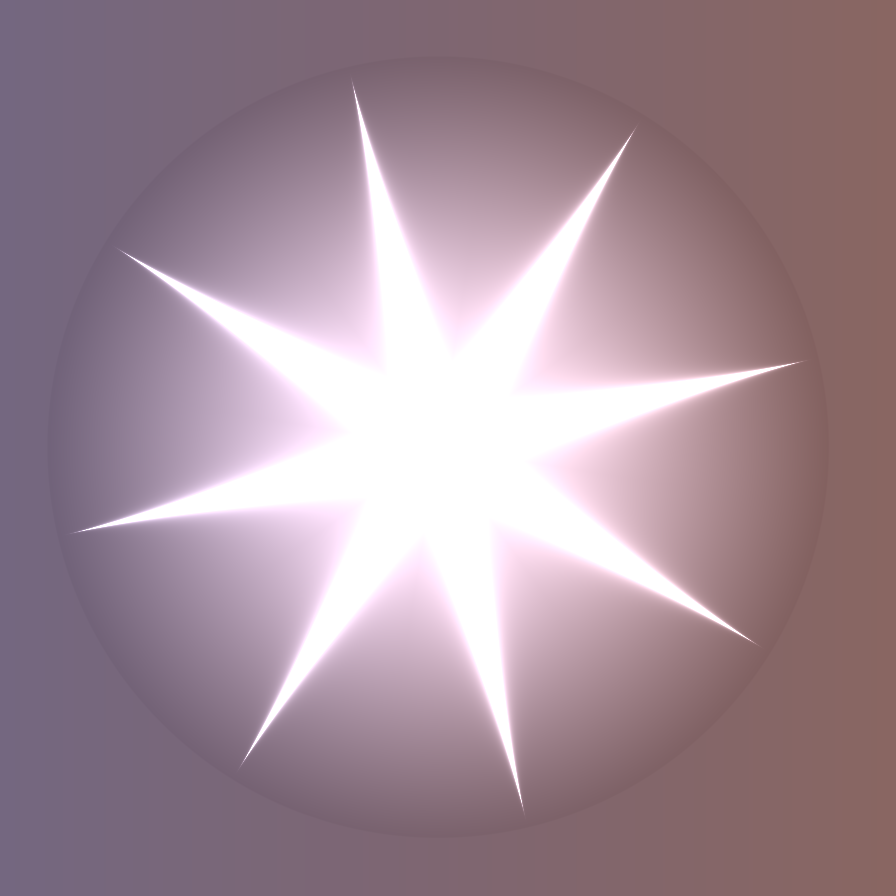
Give the GLSL for this background, as a Shadertoy shader.

```glsl
#define STAR_CENTER vec2(-0.011, 0.001)
#define STAR_RADIUS 0.436
#define RAY_COUNT 8.0
#define RAY_TURN 0.231
#define RAY_WIDTH 0.0755
#define GLOW_STRENGTH 0.74
#define GLOW_FALLOFF 1.25
#define RIM_SHADE 0.018
#define COOL_COLOR vec3(0.455, 0.404, 0.502)
#define WARM_COLOR vec3(0.537, 0.398, 0.383)
#define GLOW_TINT vec3(1.02, 0.97, 1.06)

const float TAU = 6.2831853;

// Signed angle from the nearest ray axis
float rayAngle(vec2 p) {
    float sector = TAU / RAY_COUNT;
    float angle = atan(p.y, p.x + 1e-6) - RAY_TURN;
    return mod(angle + 0.5 * sector, sector) - 0.5 * sector;
}

// Tapered rays whose brightness falls with squared distance from the axis
float rayLight(vec2 p, float inward, float pixel) {
    float r = length(p);
    float axisDistance = r * sin(rayAngle(p));
    float width = RAY_WIDTH * inward * inward * (1.0 - inward);
    float softness = 0.35 * pixel;
    return width * width / (axisDistance * axisDistance + softness * softness);
}

void mainImage(out vec4 fragColor, in vec2 fragCoord) {
    float scale = min(iResolution.x, iResolution.y);
    float pixel = 1.0 / scale;
    vec2 p = (fragCoord - 0.5 * iResolution.xy) / scale - STAR_CENTER;
    float r = length(p);

    // Cool to warm backdrop
    vec3 color = mix(COOL_COLOR, WARM_COLOR, fragCoord.x / iResolution.x);

    // Round halo, one at the core and zero at the rim
    float inward = clamp(1.0 - r / STAR_RADIUS, 0.0, 1.0);
    float halo = GLOW_STRENGTH * pow(inward, GLOW_FALLOFF);

    // Faint shade just inside the rim
    float disc = 1.0 - smoothstep(-pixel, pixel, r - STAR_RADIUS);
    color -= RIM_SHADE * disc * exp(-10.0 * inward);

    color += GLOW_TINT * (halo + rayLight(p, inward, pixel));
    fragColor = vec4(clamp(color, 0.0, 1.0), 1.0);
}
```
